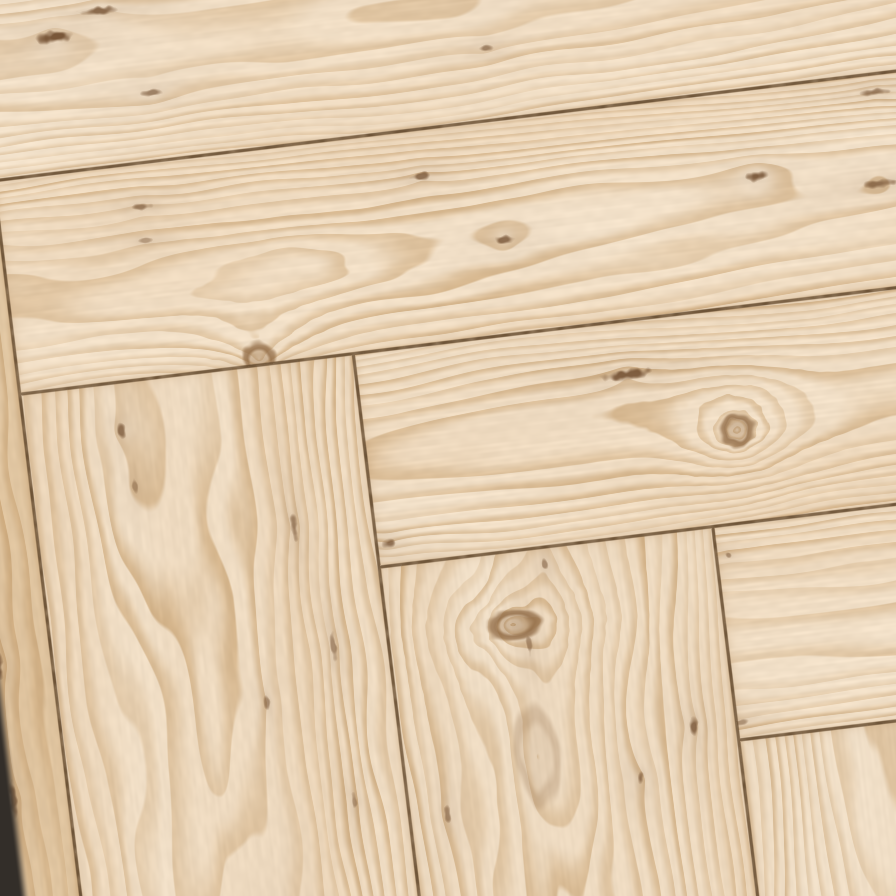
Reproduce this texture procedurally as a Shadertoy shader.

```glsl
// Pale pine planks laid in a tilted herringbone staircase with thin dark joints.
// Each plank has its own grain: contour lines of a height field made of a
// parabola across the board, stretched noise and dips around the knots.

float hash(vec2 p) {
    return fract(sin(dot(p, vec2(127.1, 311.7))) * 43758.5453);
}

float noise(vec2 p) {
    vec2 i = floor(p), t = fract(p);
    t = t * t * (3.0 - 2.0 * t);
    return mix(mix(hash(i), hash(i + vec2(1, 0)), t.x),
               mix(hash(i + vec2(0, 1)), hash(i + vec2(1, 1)), t.x), t.y);
}

// x: dip of the grain field around a knot, y: darkness of its rim and core
vec2 knot(vec2 q, vec2 center, vec2 radii, float depth) {
    vec2 d = (q - center) / radii;
    float r = length(d) + 0.25 * (noise(d * 2.0 + center * 40.0) - 0.5);
    float rim = 1.0 - smoothstep(0.05, 0.32, abs(r - 0.85));
    float core = 1.0 - smoothstep(0.5, 1.1, r);
    return vec2(depth * exp(-0.42 * r), 0.65 * rim + 0.3 * core);
}

void mainImage(out vec4 fragColor, in vec2 fragCoord) {
    vec2 uv = fragCoord / iResolution.y;
    float px = 1.0 / iResolution.y;

    // Floor axes, tilted about the corner of the first step
    vec2 p = mat2(0.9927, -0.1207, 0.1207, 0.9927) * (uv - vec2(0.022, 0.56));

    // Staircase: rows to the right of the diagonal, columns below it
    vec2 pitch = vec2(0.375, 0.24);
    float column = floor(p.x / pitch.x);
    float row = floor(-p.y / pitch.y) + 1.0;
    bool lying = row <= column;
    float id = lying ? row : column;
    float halfWidth = 0.5 * (lying ? pitch.y : pitch.x);
    vec2 q = lying ? vec2(p.x - row * pitch.x, p.y - (0.5 - row) * pitch.y)
                   : vec2(-p.y - column * pitch.y, p.x - (column + 0.5) * pitch.x);
    float seed = id * 3.7 + (lying ? 11.3 : 29.9);
    float tone = hash(vec2(seed, 4.0));
    vec2 n = q + seed * 5.3;

    // Large knots and long eyes
    vec2 k = vec2(0);
    if (lying && id == 1.0) k = knot(q, vec2(0.415, -0.016), vec2(0.019, 0.018), 6.0);
    if (lying && id == 0.0) {
        k = knot(q, vec2(0.27, -0.113), vec2(0.018), 4.0);
        k.x += knot(q, vec2(0.34, -0.015), vec2(0.08, 0.025), 3.0).x;
    }
    if (!lying && id == 1.0) {
        k = knot(q, vec2(0.082, -0.047), vec2(0.017, 0.03), 5.0);
        k += knot(q, vec2(0.231, -0.038), vec2(0.055, 0.024), 2.5) * vec2(1.0, 0.35);
    }

    // Grain height field
    float s = q.y / halfWidth + 0.5 * (hash(vec2(seed, 9.0)) - 0.5);
    float field = 7.5 * s * s + 1.6 * q.x - k.x
                + 2.6 * noise(n * vec2(3.5, 13.0))
                + 0.6 * noise(n * vec2(11.0, 40.0));

    // Scattered flecks and pin knots, bending the grain near them
    float fleck = 0.0;
    for (float i = 0.0; i < 7.0; i++) {
        vec2 spot = vec2(hash(vec2(i, seed)),
                         (hash(vec2(i + 20.0, seed)) - 0.5) * 1.7 * halfWidth);
        float size = hash(vec2(i + 40.0, seed));
        float stretch = mix(0.7, 4.5, hash(vec2(i + 60.0, seed)));
        vec2 d = q - spot;
        float r = length(d / (mix(0.003, 0.007, size * size) * vec2(stretch, 1.0)));
        r += 0.6 * (noise(n * 160.0) - 0.5);
        fleck = max(fleck, (1.0 - smoothstep(0.3, 1.3, r)) * mix(0.4, 0.95, size));
        fleck = max(fleck, 0.13 * exp(-0.35 * r));
        field -= 1.1 * size * exp(-length(d) / 0.022);
    }

    // Late-wood lines: slow darkening, then a crisp edge
    float slope = fwidth(field);
    float w = clamp(slope, 0.08, 0.4);
    float g = fract(field);
    float line = smoothstep(0.3, 1.0 - w, g) * (1.0 - smoothstep(1.0 - w, 1.0, g));
    line *= 1.0 - smoothstep(0.45, 1.1, slope);
    line *= 0.25 + 0.75 * noise(vec2(q.x * 4.0, floor(field) * 7.3 + seed));
    line *= mix(0.7, 1.1, tone);

    // Wood colour: broad streaks, grain, fine fibres
    float streak = noise(n * vec2(2.0, 16.0));
    vec3 col = mix(vec3(0.965, 0.905, 0.82), vec3(0.935, 0.85, 0.74),
                   clamp(0.75 * streak + 0.5 * tone - 0.1, 0.0, 1.0));
    col = mix(col, vec3(0.81, 0.67, 0.49), 0.85 * line);
    col += 0.03 * (noise(n * vec2(14.0, 330.0)) - 0.5);
    col += 0.02 * (noise(n * vec2(90.0, 210.0)) - 0.5);
    if (!lying && id < 0.0) col *= vec3(0.94, 0.9, 0.83);

    // Knots and flecks
    col = mix(col, vec3(0.56, 0.41, 0.26), clamp(k.y, 0.0, 0.85));
    col = mix(col, vec3(0.43, 0.29, 0.17), fleck);

    // Joints with a faint brown shade beside them
    float edge = min(halfWidth - abs(q.y), q.x);
    col = mix(col, vec3(0.72, 0.57, 0.4), 0.28 * exp(-edge / 0.005));
    float joint = 1.0 - smoothstep(0.0008, 0.0014 + 1.2 * px, edge);
    col = mix(col, vec3(0.4, 0.3, 0.19), joint * (0.7 + 0.25 * noise(p * 130.0)));

    // Dark gap past the border plank
    col = mix(col, vec3(0.2, 0.18, 0.16), 1.0 - smoothstep(-0.068, -0.056, p.x));

    fragColor = vec4(clamp(col, 0.0, 1.0), 1.0);
}
```
